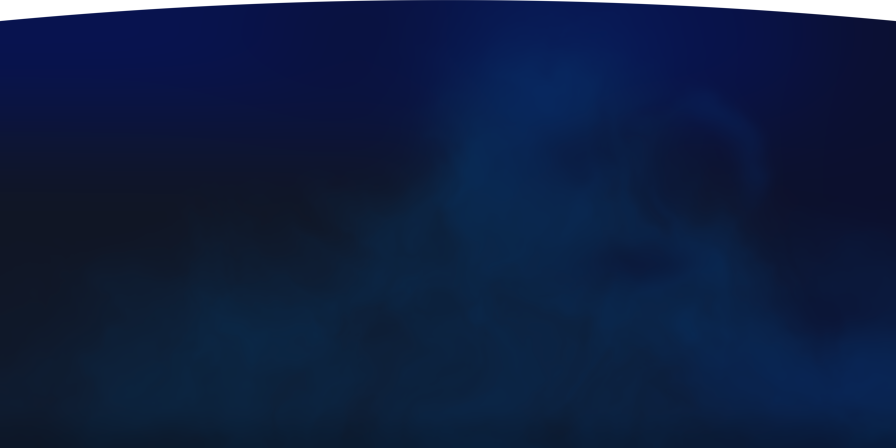
Write a Shadertoy shader that draws this background.

```glsl
// Deep blue smoke rising in a dark room, below a shallow white arch.
// A vertical gradient is shaded by soft glows, then covered by a smoke
// bank whose wisps come from domain-warped value noise.

const vec3 PAPER = vec3(1.0);
const vec3 ROYAL = vec3(0.030, 0.075, 0.310);
const vec3 NIGHT = vec3(0.063, 0.085, 0.145);
const vec3 INDIGO = vec3(0.045, 0.060, 0.180);
const vec3 TEAL = vec3(0.042, 0.165, 0.275);
const vec3 AZURE = vec3(0.028, 0.160, 0.385);
const float ARCH_DROP = 0.047;   // fall of the arch at both sides
const float BANK_HEIGHT = 0.36;  // smoke level away from the plume
const float PLUME_X = 1.2;
const float PLUME_WIDTH = 0.38;
const float PLUME_RISE = 0.48;
const float NOISE_SCALE = 3.2;
const float WARP = 1.1;
const int OCTAVES = 5;

float hash(vec2 p) {
    return fract(sin(dot(p, vec2(127.1, 311.7))) * 43758.545);
}

float noise(vec2 p) {
    vec2 cell = floor(p), f = fract(p);
    f = f * f * (3.0 - 2.0 * f);
    float low = mix(hash(cell), hash(cell + vec2(1, 0)), f.x);
    float high = mix(hash(cell + vec2(0, 1)), hash(cell + vec2(1, 1)), f.x);
    return mix(low, high, f.y);
}

float fbm(vec2 p) {
    float sum = 0.0, amplitude = 0.5;
    for (int i = 0; i < OCTAVES; i++) {
        sum += amplitude * noise(p);
        p = mat2(1.6, 1.2, -1.2, 1.6) * p + 7.3;
        amplitude *= 0.48;
    }
    return sum;
}

// Soft elliptical spot, 1 at its centre.
float glow(vec2 p, vec2 centre, vec2 radius) {
    vec2 q = (p - centre) / radius;
    return exp(-dot(q, q));
}

// Room light: royal blue above, almost black in the middle.
vec3 room(vec2 p) {
    vec3 color = mix(NIGHT, ROYAL, smoothstep(0.50, 0.93, p.y));
    color = mix(color, INDIGO, 0.9 * smoothstep(1.35, 1.95, p.x));
    color = mix(color, ROYAL, 0.55 * glow(p, vec2(1.62, 0.92), vec2(0.26, 0.22)));
    return mix(color, INDIGO, 0.45 * glow(p, vec2(0.82, 0.92), vec2(0.28, 0.20)));
}

// Bright curl: part of a ring, fading round from its upper right.
float curl(vec2 p, vec2 centre, float radius, float width) {
    vec2 q = p - centre;
    float ring = exp(-pow((length(q) - radius) / width, 2.0));
    return ring * smoothstep(-0.1, 0.9, dot(normalize(q + 1e-4), vec2(0.8, 0.6)));
}

void mainImage(out vec4 fragColor, in vec2 fragCoord) {
    vec2 uv = fragCoord / iResolution.xy;
    vec2 p = vec2(2.0 * uv.x, uv.y);

    // Warped noise for the wisps
    vec2 n = p * NOISE_SCALE;
    vec2 warp = vec2(fbm(n + 3.1), fbm(n + 17.4)) - 0.48;
    float wisps = fbm(n * vec2(1.2, 1.0) + 2.0 * WARP * warp) - 0.48;
    vec2 drift = p + 0.16 * warp;

    // Smoke bank with a central plume
    float plume = exp(-pow((drift.x - PLUME_X) / PLUME_WIDTH, 2.0));
    float top = BANK_HEIGHT + PLUME_RISE * plume;
    float smoke = 1.0 - smoothstep(-0.22, 0.18, drift.y - top - 0.25 * wisps);
    float right = smoothstep(0.3, 1.8, p.x);
    vec3 smokeColor = mix(TEAL, AZURE, 0.15 + 0.35 * right);
    float density = smoke * clamp(0.70 + 1.1 * wisps, 0.0, 1.0);
    vec3 color = mix(room(p), smokeColor, density);

    // Lit parts
    float lit = 0.85 * glow(drift, vec2(1.22, 0.83), vec2(0.20, 0.24));
    lit += 0.55 * glow(drift, vec2(1.90, 0.17), vec2(0.20, 0.10));
    lit += 0.30 * glow(drift, vec2(1.62, 0.14), vec2(0.16, 0.09));
    lit += 0.40 * curl(drift, vec2(1.58, 0.60), 0.13, 0.035);
    color = mix(color, AZURE, clamp(lit * (0.9 + 1.2 * wisps), 0.0, 1.0));

    // Shaded hollows
    float shade = 0.55 * glow(drift, vec2(1.43, 0.40), vec2(0.15, 0.07));
    shade += 0.40 * glow(drift, vec2(1.30, 0.64), vec2(0.15, 0.06));
    shade += 0.50 * glow(drift, vec2(1.88, 0.30), vec2(0.14, 0.05));
    shade += 0.40 * glow(drift, vec2(1.52, 0.57), vec2(0.10, 0.08));
    color = mix(color, INDIGO, clamp(shade, 0.0, 0.8));
    color = mix(color, NIGHT, 0.55 * glow(p, vec2(0.0, 0.12), vec2(0.22, 0.32)));
    color *= 1.0 - 0.15 * (1.0 - smoothstep(0.0, 0.10, p.y));

    // White above the arch
    float arch = 1.0 - ARCH_DROP * (p.x - 1.0) * (p.x - 1.0);
    float edge = 0.75 / iResolution.y;
    color = mix(color, PAPER, smoothstep(-edge, edge, p.y - arch));
    fragColor = vec4(color, 1.0);
}
```
